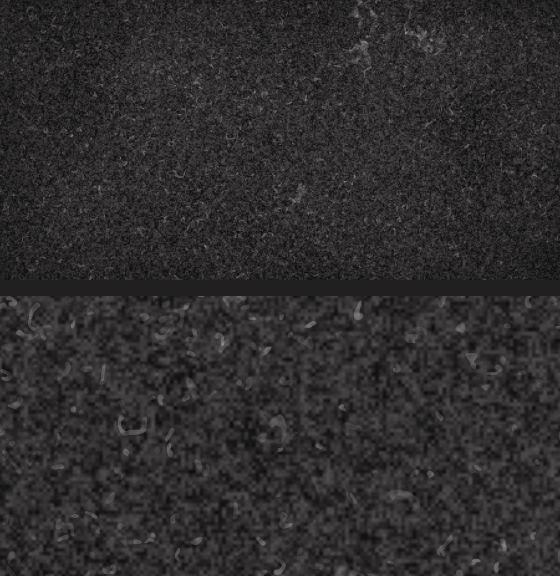
Top, the full canvas; bottom, a detail of the centre.
A Shadertoy shader for this texture:

```glsl
// Dark weathered stone: fine black grain, pale curled flakes and broken veins.
#define BASE_LEVEL 0.176
#define FINE_GRAIN 0.17
#define COARSE_GRAIN 0.11
#define CLOUD_CONTRAST 0.07
#define CHIP_LIGHT 0.20
#define CURL_LIGHT 0.20
#define VEIN_LIGHT 0.17
#define VEIN_WIDTH 0.016
#define EDGE_SHADE 0.30
#define STONE_TINT vec3(1.02, 0.983, 1.0)

vec3 hash3(vec2 p) {
    vec3 q = fract(p.xyx * vec3(0.1031, 0.1030, 0.0973));
    q += dot(q, q.yxz + 33.33);
    return fract((q.xxy + q.yzz) * q.zyx);
}

float noise(vec2 p) {
    vec2 cell = floor(p), f = fract(p);
    f = f * f * (3.0 - 2.0 * f);
    float low = mix(hash3(cell).x, hash3(cell + vec2(1, 0)).x, f.x);
    float high = mix(hash3(cell + vec2(0, 1)).x, hash3(cell + vec2(1, 1)).x, f.x);
    return mix(low, high, f.y);
}

float fbm(vec2 p) {
    float sum = 0.0, amp = 0.5;
    for (int i = 0; i < 4; i++) {
        sum += amp * noise(p);
        p = mat2(1.6, 1.2, -1.2, 1.6) * p + 7.3;
        amp *= 0.5;
    }
    return sum / 0.9375;
}

// Distance to an arc of the given radius and half angle, centred on +y
float arcDistance(vec2 p, float radius, float halfAngle) {
    vec2 tip = vec2(sin(halfAngle), cos(halfAngle));
    p.x = abs(p.x);
    return tip.y * p.x > tip.x * p.y ? length(p - tip * radius) : abs(length(p) - radius);
}

// Scattered arcs, one candidate per cell, kept with the given density
float flakes(vec2 p, float freq, float stroke, float density, float seed) {
    vec2 g = p * freq + seed;
    float soft = 0.6 * freq / iResolution.y;
    float light = 0.0;
    for (int y = -1; y <= 1; y++)
    for (int x = -1; x <= 1; x++) {
        vec2 cell = floor(g) + vec2(x, y);
        vec3 place = hash3(cell);
        vec3 form = hash3(cell + 71.7);
        float turn = 6.2832 * place.z;
        vec2 d = g - cell - place.xy;
        d = mat2(cos(turn), sin(turn), -sin(turn), cos(turn)) * d;
        float dist = arcDistance(d, mix(0.10, 0.34, form.x), mix(0.2, 2.1, form.y * form.y));
        float ink = 1.0 - smoothstep(stroke - soft, stroke + soft, dist);
        float kept = step(hash3(cell + 139.1).y, density);
        light = max(light, ink * kept * mix(0.3, 1.0, form.z));
    }
    return light;
}

// Thin contour lines of warped noise
float veins(vec2 p) {
    vec2 warp = vec2(fbm(p * 8.0 + 3.1), fbm(p * 8.0 + 47.0)) - 0.5;
    float field = fbm(p * 2.6 + 0.5 * warp + 12.4);
    return 1.0 - smoothstep(0.2 * VEIN_WIDTH, VEIN_WIDTH, abs(field - 0.5));
}

void mainImage(out vec4 fragColor, in vec2 fragCoord) {
    vec2 p = fragCoord / iResolution.y;
    vec2 uv = fragCoord / iResolution.xy;

    // Stone body: clouds and two sizes of grain
    float clouds = fbm(p * 3.5 + 5.0) - 0.5;
    float level = BASE_LEVEL + CLOUD_CONTRAST * clouds;
    level += FINE_GRAIN * (noise(p * 225.0) - 0.5);
    level += COARSE_GRAIN * (noise(p * 105.0 + 31.0) - 0.5);

    // Roughened coordinates and worn patches for the pale marks
    vec2 rough = vec2(noise(p * 55.0), noise(p * 55.0 + 90.0)) - 0.5;
    vec2 q = p + 0.014 * rough;
    float worn = smoothstep(0.36, 0.66, fbm(p * 4.5 + 21.0));
    float broken = smoothstep(0.2, 0.7, noise(p * 85.0 + 60.0));

    // Pale marks: small chips, larger curls, long broken veins
    float chips = flakes(q, 43.0, 0.13, 0.20 + 0.28 * worn, 11.0);
    float curls = flakes(q, 17.0, 0.055, 0.15 + 0.60 * worn, 53.0);
    float veinPatch = smoothstep(0.48, 0.64, fbm(p * 2.2 + 35.0));
    level += CHIP_LIGHT * chips * mix(0.5, 1.0, broken);
    level += CURL_LIGHT * curls * mix(0.25, 1.0, broken);
    level += VEIN_LIGHT * veins(q) * veinPatch * mix(0.2, 1.0, broken);

    // Soft darkening toward the borders
    vec2 edge = abs(uv * 2.0 - 1.0);
    level *= 1.0 - EDGE_SHADE * (0.6 * pow(edge.x, 4.0) + 0.6 * pow(edge.y, 4.0));

    fragColor = vec4(STONE_TINT * max(level, 0.05), 1.0);
}
```
